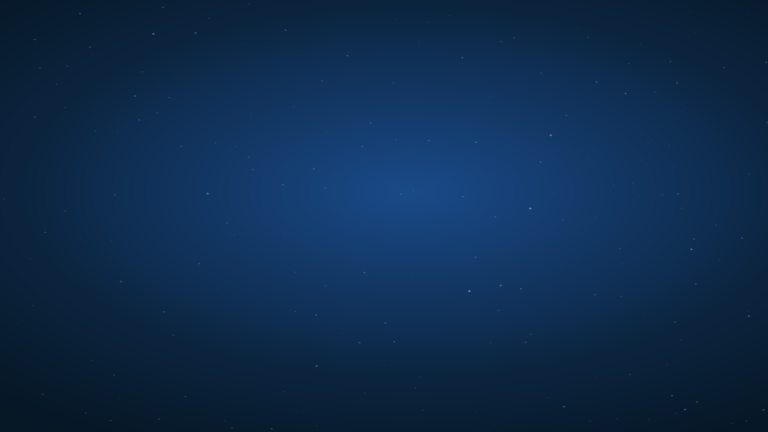
Give the GLSL for this background, as a WebGL 1 fragment shader.

```glsl
precision highp float;
// A deep blue night backdrop: a wide elliptical glow, slightly above and right
// of the middle, fades through navy to dark corners. Faint stars are scattered
// by a jittered cell grid, one possible star per cell.

uniform vec2 u_resolution;

const vec3 GLOW_BLUE = vec3(0.10, 0.29, 0.535);
const vec3 NAVY = vec3(0.047, 0.148, 0.26);
const vec3 CORNER_DARK = vec3(0.022, 0.09, 0.145);
const vec3 STAR_TINT = vec3(0.62, 0.78, 0.86);

const vec2 GLOW_CENTER = vec2(0.536, 0.556);
const float GLOW_STRETCH = 1.18;  // extra width, in canvas fractions
const float NAVY_RADIUS = 0.42;
const float DARK_RADIUS = 0.72;

vec3 hash3(vec2 cell) {
  vec3 p = fract(cell.xyx * vec3(0.1031, 0.1030, 0.0973));
  p += dot(p, p.yxz + 33.33);
  return fract((p.xxy + p.yzz) * p.zyx);
}

// Two-stage radial gradient, with uv covering the canvas from 0 to 1.
vec3 glowColor(vec2 uv, vec2 center) {
  float radius = length((uv - center) / vec2(GLOW_STRETCH, 1.0));
  vec3 inner = mix(GLOW_BLUE, NAVY, clamp(radius / NAVY_RADIUS, 0.0, 1.0));
  return mix(inner, CORNER_DARK, smoothstep(NAVY_RADIUS - 0.08, DARK_RADIUS, radius));
}

// Star brightness at p; p and pixel are measured in canvas heights.
float starLayer(vec2 p, float cells, float density, float size, float pixel, float seed) {
  vec2 grid = p * cells;
  vec2 cell = floor(grid);
  vec3 place = hash3(cell + seed);
  vec3 trait = hash3(cell + seed + 71.0);
  vec2 offset = (fract(grid) - mix(vec2(0.12), vec2(0.88), place.xy)) / cells;
  float dist = length(offset * vec2(0.8, 1.0));
  float dot_ = 1.0 - smoothstep(max(size - pixel, 0.0), size + pixel, dist);
  float brightness = mix(0.12, 1.0, trait.x * trait.x);
  return dot_ * brightness * step(place.z, density);
}

void main() {
  vec2 uv = gl_FragCoord.xy / u_resolution;
  vec2 p = gl_FragCoord.xy / u_resolution.y;
  float pixel = 1.0 / u_resolution.y;

  vec3 color = glowColor(uv, GLOW_CENTER);

  // Many dim specks, then a few brighter stars
  float stars = 0.28 * starLayer(p, 17.0, 0.32, 0.0011, pixel, 13.0);
  stars += 0.65 * starLayer(p, 8.0, 0.28, 0.0015, pixel, 47.0);
  color = mix(color, STAR_TINT, clamp(stars, 0.0, 1.0));

  gl_FragColor = vec4(color, 1.0);
}
```
